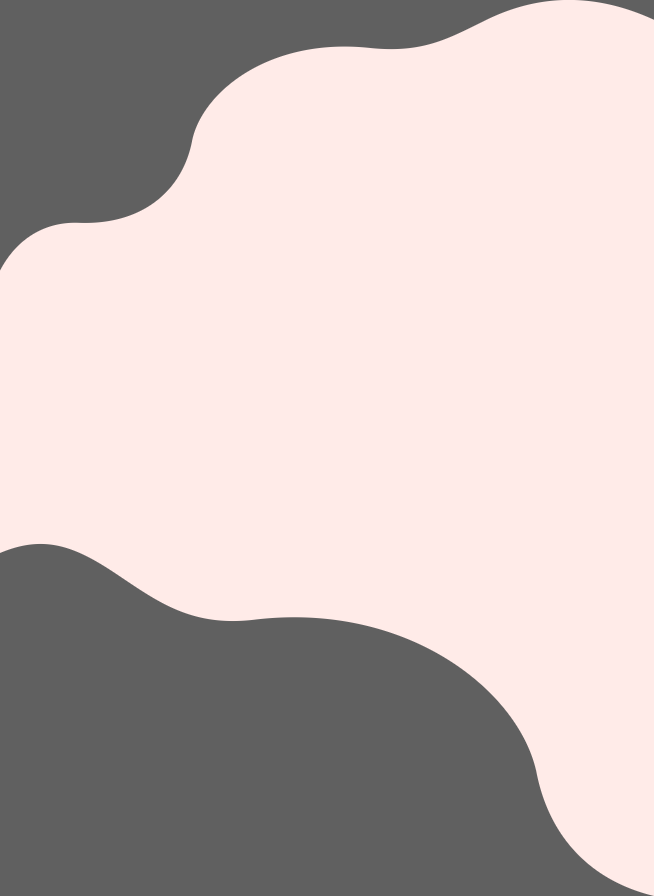
Write a Shadertoy shader that draws this background.

```glsl
const vec3 BLUSH = vec3(1.0, 0.92, 0.91);
const vec3 GRAY = vec3(0.376);

vec2 bezier(vec2 a, vec2 b, vec2 c, vec2 d, float t) {
    float s = 1.0 - t;
    return s * s * s * a + 3.0 * s * t * (s * b + t * c) + t * t * t * d;
}

vec2 bezierTangent(vec2 a, vec2 b, vec2 c, vec2 d, float t) {
    float s = 1.0 - t;
    return 3.0 * (s * s * (b - a) + 2.0 * s * t * (c - b) + t * t * (d - c));
}

// Height (x) and slope (y) of a curve that always advances in x
vec2 heightAt(float x, vec2 a, vec2 b, vec2 c, vec2 d) {
    float low = 0.0, high = 1.0;
    for (int i = 0; i < 18; i++) {
        float middle = 0.5 * (low + high);
        if (bezier(a, b, c, d, middle).x < x) low = middle;
        else high = middle;
    }
    float t = 0.5 * (low + high);
    vec2 tangent = bezierTangent(a, b, c, d, t);
    return vec2(bezier(a, b, c, d, t).y, tangent.y / tangent.x);
}

// Upper wave, in rising steps from left to right
vec2 upperEdge(float x) {
    vec2 k0 = vec2(0.0, 0.698), k1 = vec2(0.121, 0.7513);
    vec2 k2 = vec2(0.2936, 0.8424), k3 = vec2(0.5641, 0.9466);
    vec2 k4 = vec2(0.7384, 0.9759), k5 = vec2(1.0, 0.9779);
    if (x < k1.x) return heightAt(x, k0, vec2(0.025, 0.733), vec2(0.068, 0.753), k1);
    if (x < k2.x) return heightAt(x, k1, vec2(0.2206, 0.7487), vec2(0.2794, 0.7891), k2);
    if (x < k3.x) return heightAt(x, k2, vec2(0.3078, 0.8958), vec2(0.4093, 0.9583), k3);
    if (x < k4.x) return heightAt(x, k3, vec2(0.6459, 0.9401), vec2(0.6851, 0.957), k4);
    return heightAt(x, k4, vec2(0.8238, 1.0078), vec2(0.911, 1.0078), k5);
}

// Lower wave, falling to the right corner
vec2 lowerEdge(float x) {
    vec2 k0 = vec2(0.0, 0.3828), k1 = vec2(0.1779, 0.3594);
    vec2 k2 = vec2(0.3915, 0.3086), k3 = vec2(0.8203, 0.138);
    vec2 k4 = vec2(1.0, 0.0);
    if (x < k1.x) return heightAt(x, k0, vec2(0.0676, 0.4036), vec2(0.1139, 0.3906), k1);
    if (x < k2.x) return heightAt(x, k1, vec2(0.242, 0.3281), vec2(0.2936, 0.2995), k2);
    if (x < k3.x) return heightAt(x, k2, vec2(0.6228, 0.3281), vec2(0.7936, 0.2292), k3);
    return heightAt(x, k3, vec2(0.8399, 0.0651), vec2(0.9039, 0.0169), k4);
}

// Smooth coverage of the area above an edge, softened across one pixel
float coverAbove(float y, vec2 edge, vec2 size) {
    float slope = edge.y * size.y / size.x;
    float distanceToEdge = (y - edge.x) * size.y / sqrt(1.0 + slope * slope);
    return clamp(distanceToEdge + 0.5, 0.0, 1.0);
}

void mainImage(out vec4 fragColor, in vec2 fragCoord) {
    vec2 uv = fragCoord / iResolution.xy;

    // The pale band lies between both waves
    float aboveLower = coverAbove(uv.y, lowerEdge(uv.x), iResolution.xy);
    float aboveUpper = coverAbove(uv.y, upperEdge(uv.x), iResolution.xy);
    float band = aboveLower * (1.0 - aboveUpper);

    fragColor = vec4(mix(GRAY, BLUSH, band), 1.0);
}
```
